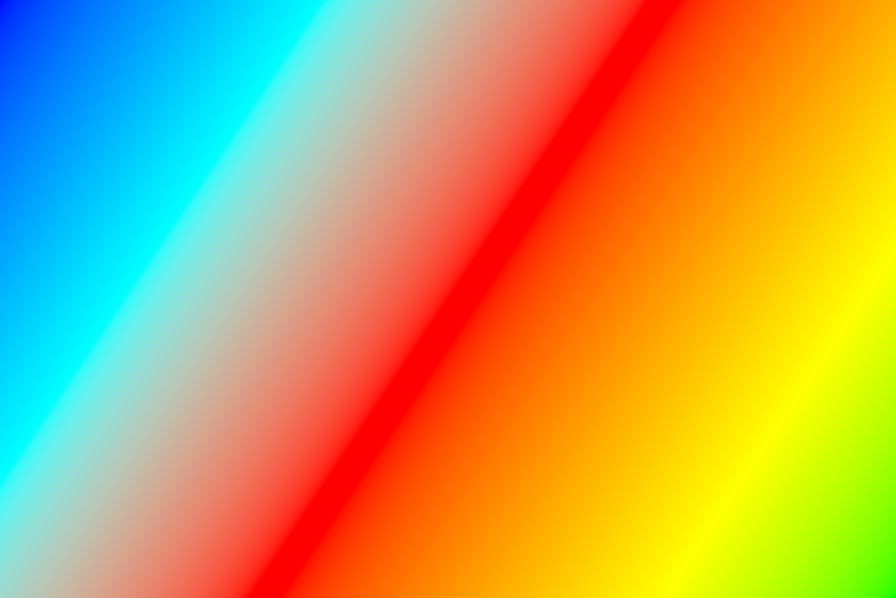
A WebGL 1 fragment shader for this background:

```glsl
precision highp float;
// Diagonal spectrum gradient, blue to green, blended in a perceptual colour space.

uniform vec2 u_resolution;

const vec3 BLUE   = vec3(0.0, 0.0, 1.0);
const vec3 CYAN   = vec3(0.0, 1.0, 1.0);
const vec3 RED    = vec3(1.0, 0.0, 0.0);
const vec3 YELLOW = vec3(1.0, 1.0, 0.0);
const vec3 GREEN  = vec3(0.0, 1.0, 0.0);

// Stop positions along the diagonal; red holds for a narrow band
const float CYAN_AT   = 0.25;
const float RED_START = 0.5;
const float RED_END   = 0.525;
const float YELLOW_AT = 0.82;

// Linear RGB to cube-root cone response, where blending is perceptually even
vec3 toPerceptual(vec3 rgb) {
  mat3 rgbToCone = mat3(0.41222, 0.21190, 0.08830,
                        0.53633, 0.68070, 0.28172,
                        0.05145, 0.10740, 0.62998);
  return pow(rgbToCone * rgb, vec3(1.0 / 3.0));
}

vec3 toLinear(vec3 response) {
  mat3 coneToRgb = mat3( 4.07674, -1.26844, -0.00420,
                        -3.30771,  2.60976, -0.70342,
                         0.23097, -0.34132,  1.70761);
  return coneToRgb * (response * response * response);
}

// Linear light to display values
vec3 encodeSrgb(vec3 light) {
  vec3 c = clamp(light, 0.0, 1.0);
  vec3 curve = 1.055 * pow(c, vec3(1.0 / 2.4)) - 0.055;
  return mix(12.92 * c, curve, step(0.0031308, c));
}

float ramp(float from, float to, float t) {
  return clamp((t - from) / (to - from), 0.0, 1.0);
}

vec3 spectrum(float t) {
  vec3 c = toPerceptual(BLUE);
  c = mix(c, toPerceptual(CYAN), ramp(0.0, CYAN_AT, t));
  c = mix(c, toPerceptual(RED), ramp(CYAN_AT, RED_START, t));
  c = mix(c, toPerceptual(YELLOW), ramp(RED_END, YELLOW_AT, t));
  c = mix(c, toPerceptual(GREEN), ramp(YELLOW_AT, 1.0, t));
  return encodeSrgb(toLinear(c));
}

// Progress from the upper left corner to the lower right one
float diagonalProgress(vec2 position, vec2 size) {
  vec2 fromTopLeft = vec2(position.x, size.y - position.y);
  return dot(fromTopLeft, size) / dot(size, size);
}

void main() {
  float t = diagonalProgress(gl_FragCoord.xy, u_resolution);
  gl_FragColor = vec4(spectrum(t), 1.0);
}
```
